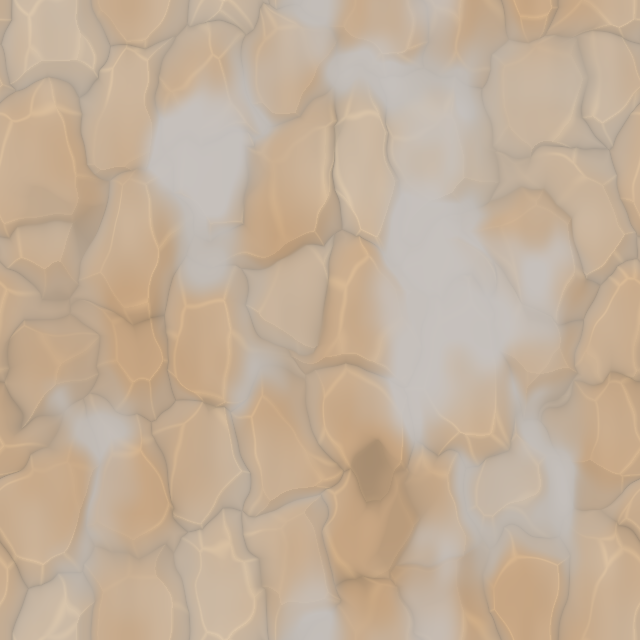
A WebGL 2 fragment shader for this texture:

```glsl
#version 300 es
precision highp float;
// Weathered upright sandstone slabs with chipped bevels, sunk in pale drifting mist.
uniform vec2 u_resolution;
out vec4 fragColor;

float hash(vec2 cell, float seed) {
    vec3 q = fract(vec3(cell, seed + 3.7) * vec3(0.1031, 0.1137, 0.0973));
    q += dot(q, q.yzx + 33.33);
    return fract((q.x + q.y) * q.z);
}

// Value noise that wraps after a whole number of cells
float noise(vec2 uv, vec2 period, float seed) {
    vec2 p = uv * period, i = floor(p), f = fract(p);
    f = f * f * f * (f * (f * 6.0 - 15.0) + 10.0);
    vec2 a = mod(i, period), b = mod(i + 1.0, period);
    return mix(mix(hash(a, seed), hash(vec2(b.x, a.y), seed), f.x),
               mix(hash(vec2(a.x, b.y), seed), hash(b, seed), f.x), f.y);
}

float cloud(vec2 uv, vec2 period, float seed) {
    return 0.55 * noise(uv, period, seed) + 0.3 * noise(uv, period * 2.0, seed + 1.0)
         + 0.15 * noise(uv, period * 4.0, seed + 2.0);
}

// One chipped slab: x = height, y = distance to nearest facet edge, z = light, w = bevel
vec4 slab(vec2 d, vec2 id) {
    float height = 0.25 + 0.65 * hash(id, 1.0);
    float next = 9.0, slope = 0.0, light = 0.0;
    vec2 halfSize = vec2(0.046, 0.088) * (0.8 + 0.45 * hash(id, 2.0));
    for (int k = 0; k < 9; k++) {
        float s = float(k) * 5.0 + 11.0;
        float angle = 6.28319 * (float(k) + 0.75 * hash(id, s)) / 9.0;
        vec2 n = vec2(cos(angle), sin(angle));
        float steep = mix(5.0, 30.0, hash(id, s + 1.0));
        float reach = length(n * halfSize) * (0.72 + 0.45 * hash(id, s + 2.0));
        float plane = 0.25 + 0.65 * hash(id, 1.0) + (reach - dot(n, d)) * steep;
        if (plane < height) {
            next = height;
            height = plane;
            slope = steep;
            light = dot(n, vec2(-0.45, 0.7));
        } else {
            next = min(next, plane);
        }
    }
    return vec4(height, (next - height) / 22.0, light, slope / 30.0);
}

void main() {
    vec2 uv = gl_FragCoord.xy / u_resolution;
    float pixel = 1.0 / min(u_resolution.x, u_resolution.y);

    // Ragged outlines
    vec2 bend = vec2(noise(uv, vec2(13.0, 9.0), 71.0), noise(uv, vec2(14.0, 10.0), 72.0)) - 0.5;
    vec2 chip = vec2(noise(uv, vec2(33.0, 25.0), 73.0), noise(uv, vec2(31.0, 27.0), 74.0)) - 0.5;
    vec2 p = uv + bend * vec2(0.035, 0.045) + chip * 0.012;

    float warmth = cloud(uv, vec2(5.0, 4.0), 81.0);
    float crisp = smoothstep(0.3, 0.7, noise(uv, vec2(11.0, 9.0), 85.0));

    // Upper envelope of staggered slabs, blended across a narrow seam
    vec2 grid = vec2(8.0, 5.0), home = floor(p * grid);
    float top = -9.0, second = -9.0, total = 0.0;
    vec3 stone = vec3(0.0);
    for (int j = -2; j <= 2; j++) {
        for (int i = -1; i <= 1; i++) {
            vec2 cell = home + vec2(i, j), id = mod(cell, grid);
            vec2 centre = cell + vec2(0.2 + 0.6 * hash(id, 3.0), 0.25 + 0.5 * hash(id, 4.0));
            centre.y += hash(vec2(id.x, 40.0), 5.0) - 0.5;
            vec4 s = slab(p - centre / grid, id);
            second = max(second, min(top, s.x));
            top = max(top, s.x);

            float tint = clamp(0.55 * hash(id, 6.0) + 1.9 * (warmth - 0.36), 0.0, 1.0);
            vec3 face = mix(vec3(0.805, 0.725, 0.635), vec3(0.785, 0.64, 0.49), tint);
            face *= 1.0 + s.w * (0.05 * s.z - 0.035);
            float rim = 1.0 - smoothstep(0.0, 0.0022 + pixel, s.y);
            float glow = exp(-s.y * 130.0);
            face += vec3(0.07, 0.06, 0.035) * (0.25 + 0.75 * crisp) * (0.65 * rim + 0.25 * glow);
            float weight = exp(45.0 * (s.x - 0.4));
            stone += face * weight;
            total += weight;
        }
    }
    stone /= max(total, 1e-30);

    // Soft shade in the joints and the low ground
    float gap = top - second;
    float joint = 0.12 * exp(-gap * 5.0) + 0.09 * exp(-gap * 22.0) * crisp;
    stone *= 1.0 - joint * vec3(0.95, 0.9, 0.85);
    stone *= 0.985 + 0.03 * noise(uv, vec2(40.0, 14.0), 88.0);

    // Mist gathers in hollows and in upright drifts
    float drift = cloud(uv + bend * 0.03, vec2(6.0, 4.0), 91.0);
    float hollow = 1.0 - smoothstep(-0.1, 0.6, top);
    float mist = 0.1 + 0.28 * hollow + 0.85 * smoothstep(0.5, 0.82, drift + 0.08 * hollow);
    vec3 haze = mix(vec3(0.725, 0.7, 0.67), vec3(0.775, 0.76, 0.75), smoothstep(0.45, 0.75, drift));
    vec3 colour = mix(stone, haze, clamp(mist, 0.0, 0.92));

    fragColor = vec4(colour, 1.0);
}
```
